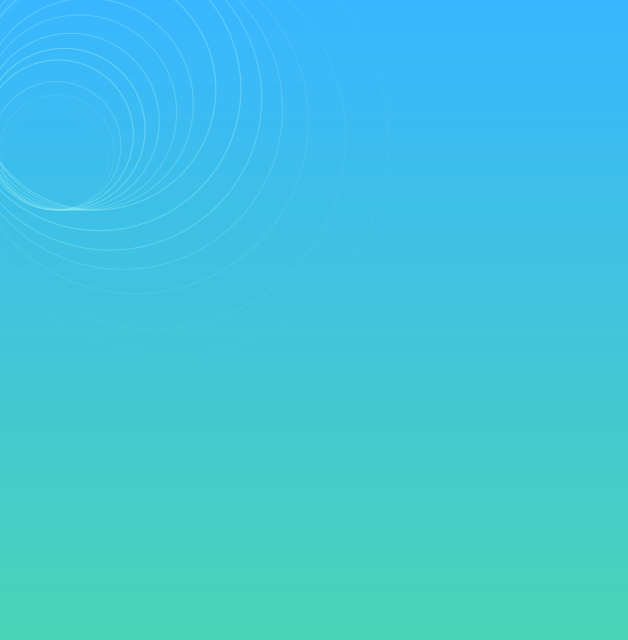
A Shadertoy shader for this background:

```glsl
// Draws a spiral of fine nested rings over a vertical blue to green gradient.

const float GRID = 768.0;        // layout units per canvas height
const float HALF_WIDTH = 0.7;    // half the ring thickness, in layout units
const int RINGS = 16;
const vec3 SKY_BLUE = vec3(0.22, 0.714, 1.0);
const vec3 SEA_GREEN = vec3(0.284, 0.831, 0.718);
const vec3 RING_TINT = vec3(0.66, 0.97, 0.96);

// Irregular spacing of the rings, from the inside out
const float RADIUS[RINGS] = float[](
    59.0, 64.0, 69.0, 77.0, 90.0, 97.0, 106.0, 117.0,
    127.0, 144.0, 170.0, 182.0, 192.0, 207.0, 230.0, 259.0);
const float DRIFT[RINGS] = float[](
    62.0, 66.0, 68.0, 68.0, 70.0, 77.0, 85.0, 95.0,
    105.0, 115.0, 119.0, 132.0, 147.0, 163.0, 185.0, 207.0);

float bell(float x, float center, float spread) {
    float t = (x - center) / spread;
    return exp(-t * t);
}

// Inner rings share a lowest point; outer ones slide along a diagonal
vec2 ringCenter(int i, float radius, float drift) {
    float depth = i < 10 ? 252.0 - radius : min(0.88 * drift + 2.0, 166.0);
    return vec2(drift, depth);
}

// Antialiased coverage of a thin circle
float ringLine(vec2 p, vec2 center, float radius, float halfWidth, float pixel) {
    float d = abs(length(p - center) - radius);
    float edge = clamp((halfWidth - d) / pixel + 0.5, 0.0, 1.0);
    return edge * min(1.0, 2.0 * halfWidth / pixel);
}

// Two bands of brighter rings, faint at both ends
float ringOpacity(float index) {
    return 0.03 + 0.32 * bell(index, 4.5, 2.0) + 0.3 * bell(index, 9.6, 3.0);
}

void mainImage(out vec4 fragColor, in vec2 fragCoord) {
    float pixel = GRID / iResolution.y;
    // Layout position, measured down from the top left corner
    vec2 p = vec2(fragCoord.x, iResolution.y - fragCoord.y) * pixel;

    vec3 color = mix(SKY_BLUE, SEA_GREEN, p.y / GRID);

    // Rings blend over each other where they meet
    for (int i = 0; i < RINGS; i++) {
        vec2 center = ringCenter(i, RADIUS[i], DRIFT[i]);
        float line = ringLine(p, center, RADIUS[i], HALF_WIDTH, pixel);
        color = mix(color, RING_TINT, line * ringOpacity(float(i)));
    }

    fragColor = vec4(color, 1.0);
}
```
